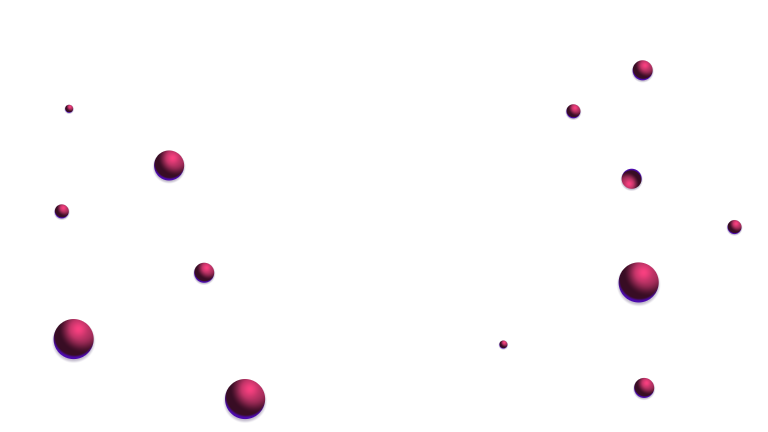
A WebGL 2 fragment shader for this background:

```glsl
#version 300 es
precision highp float;
// Draws glossy magenta spheres with violet rims, scattered down both sides of a white field.

uniform vec2 u_resolution;
out vec4 fragColor;

const vec3 PAPER = vec3(1.0);
const vec3 PINK = vec3(0.97, 0.25, 0.50);
const vec3 ROSE = vec3(0.70, 0.19, 0.38);
const vec3 MAROON = vec3(0.22, 0.05, 0.14);
const vec3 VIOLET = vec3(0.30, 0.04, 0.68);
const vec3 SHADOW = vec3(0.42, 0.36, 0.52);

const int LEFT_COUNT = 6;
const int SPHERE_COUNT = 13;
const int FLIPPED = 8;                    // the one sphere lit from below
const float UNIT_RADIUS = 0.00232;        // in canvas heights
const float SIZES[SPHERE_COUNT] = float[](
    4.0, 15.0, 7.0, 10.0, 20.0, 20.0,
    10.0, 7.0, 10.0, 7.0, 20.0, 4.0, 10.0);
const float JITTER = 0.012;
const vec2 HIGHLIGHT = vec2(0.25, 0.50);  // in sphere radii
const vec2 RIM_SHIFT = vec2(0.05, 0.18);
const float SHADOW_DROP = 0.10;
const float SHADOW_ALPHA = 0.40;
const float HALF_PI = 1.570796;

// Centre in canvas heights: each side zigzags downwards and widens as it goes.
vec2 sphereCentre(int i, float aspect) {
    float n = float(i);
    vec2 wobble = JITTER * vec2(sin(n * 5.3) + 0.5 * sin(n * 11.7),
                                sin(n * 3.7 + 1.0) + 0.5 * sin(n * 9.1));
    vec2 centre;
    if (i < LEFT_COUNT) {
        float swing = 0.105 + 0.018 * n;
        centre = vec2(0.265 + 0.018 * n - swing * cos(2.0 * HALF_PI * n),
                      0.738 - 0.105 * n - 0.006 * n * n);
    } else {
        float k = n - float(LEFT_COUNT);
        float swing = 0.10 + 0.045 * k;
        centre = vec2(aspect - 0.30 - swing * sin(HALF_PI * k),
                      0.854 - 0.128 * k);
    }
    return centre + wobble;
}

// Surface colour at p, given in sphere radii.
vec3 sphereColour(vec2 p) {
    float lit = length(p - HIGHLIGHT);
    vec3 colour = mix(PINK, ROSE, smoothstep(0.0, 0.65, lit));
    float shade = smoothstep(0.40, 1.15, lit - 0.18 * p.x);
    colour = mix(colour, MAROON, shade);
    float rim = smoothstep(0.95, 1.12, length(p - RIM_SHIFT));
    return mix(colour, VIOLET, rim);
}

void main() {
    vec2 uv = gl_FragCoord.xy / u_resolution.y;
    float aspect = u_resolution.x / u_resolution.y;
    float pixel = 1.0 / u_resolution.y;
    vec3 colour = PAPER;

    for (int i = 0; i < SPHERE_COUNT; i++) {
        float radius = SIZES[i] * UNIT_RADIUS;
        vec2 p = (uv - sphereCentre(i, aspect)) / radius;
        float edge = pixel / radius;

        // Soft shadow just below the sphere
        float below = length(p + vec2(0.0, SHADOW_DROP));
        float shadow = 1.0 - smoothstep(0.92, 1.08 + edge, below);
        colour = mix(colour, SHADOW, SHADOW_ALPHA * shadow);

        // Shaded disc with a smooth edge
        float cover = clamp(0.5 + (1.0 - length(p)) / edge, 0.0, 1.0);
        vec2 facing = i == FLIPPED ? -p : p;
        colour = mix(colour, sphereColour(facing), cover);
    }
    fragColor = vec4(colour, 1.0);
}
```
